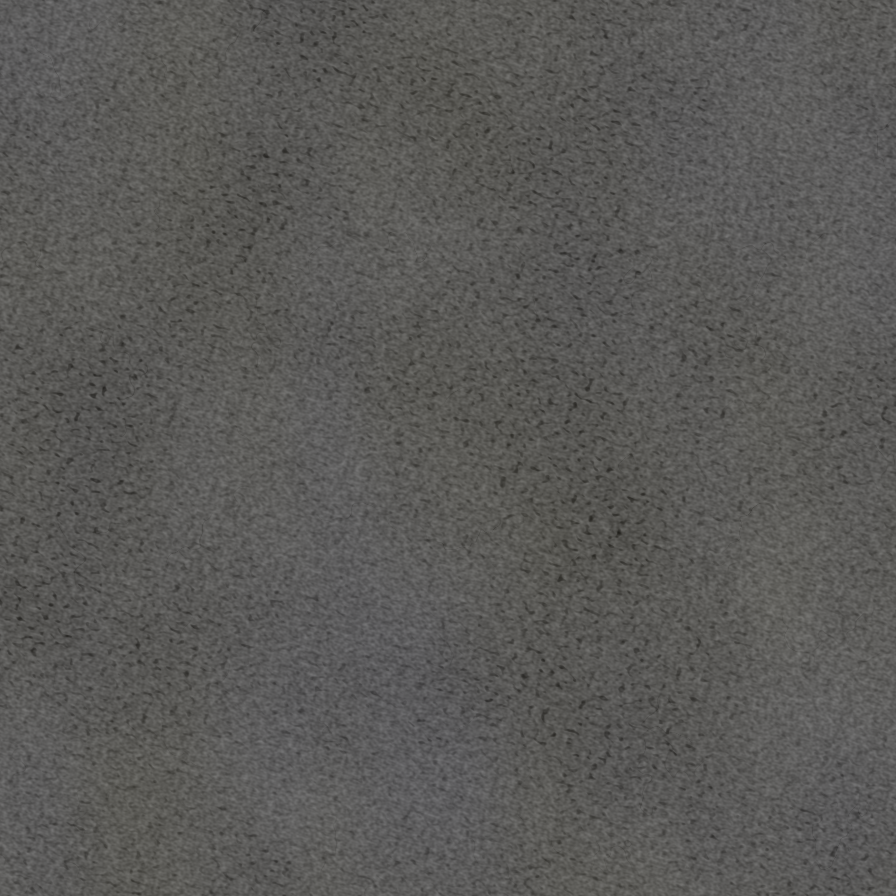
This texture is drawn by a Shadertoy shader. Its source:

```glsl
// Dark grey suede: fine, slightly flattened nap over soft cloudy mottling.
// Gradient noise at several scales gives the patches, grain and dark pits;
// thin warped zero-lines of noise give the faint, broken creases.

const vec3 SUEDE_GREY = vec3(0.361, 0.358, 0.349);
const vec3 OLIVE_TO_BLUE = vec3(-0.003, -0.002, 0.013);

// Random unit gradient for a lattice cell
vec2 cellGradient(vec2 cell, uint seed) {
    uvec2 q = uvec2(ivec2(cell)) * uvec2(1597u, 3571u);
    uint h = q.x ^ (q.y + seed * 7919u);
    h = (h ^ (h >> 15)) * 73244475u;
    h = (h ^ (h >> 13)) * 73244475u;
    h ^= h >> 16;
    float angle = float(h & 65535u) * 6.28319 / 65536.0;
    return vec2(cos(angle), sin(angle));
}

float gradientNoise(vec2 p, uint seed) {
    vec2 cell = floor(p);
    vec2 f = p - cell;
    vec2 w = f * f * f * (f * (f * 6.0 - 15.0) + 10.0);
    vec2 e = vec2(1.0, 0.0);
    float a = dot(cellGradient(cell, seed), f);
    float b = dot(cellGradient(cell + e.xy, seed), f - e.xy);
    float c = dot(cellGradient(cell + e.yx, seed), f - e.yx);
    float d = dot(cellGradient(cell + e.xx, seed), f - e.xx);
    return mix(mix(a, b, w.x), mix(c, d, w.x), w.y);
}

float fbm(vec2 p, int octaves, float gain, uint seed) {
    float sum = 0.0;
    float amplitude = 1.0;
    for (int i = 0; i < octaves; i++) {
        sum += amplitude * gradientNoise(p, seed + uint(i));
        p = mat2(1.6, 1.2, -1.2, 1.6) * p + 3.7;
        amplitude *= gain;
    }
    return sum;
}

vec2 rotate(vec2 p, float angle) {
    float c = cos(angle), s = sin(angle);
    return mat2(c, s, -s, c) * p;
}

// Short hairline creases, shown only where a mask noise is high
float creases(vec2 p, float scale, float width, uint seed) {
    vec2 warp = vec2(fbm(p * 22.0, 3, 0.6, seed + 20u),
                     fbm(p * 22.0, 3, 0.6, seed + 30u));
    vec2 q = p * scale + warp * 0.35;
    float line = 1.0 - smoothstep(0.0, width, abs(gradientNoise(q, seed)));
    float mask = smoothstep(0.05, 0.4, gradientNoise(p * 9.0, seed + 40u));
    return line * mask;
}

// Fine nap, wider than tall and tilted a little
float nap(vec2 p) {
    vec2 q = rotate(p, 0.3) * vec2(0.8, 1.1);
    float tufts = gradientNoise(q * 90.0, 51u) * 0.045;
    float grain = gradientNoise(q * 205.0, 52u) * 0.090;
    float fibre = gradientNoise(q * 310.0, 53u) * 0.060;
    return tufts + grain + fibre;
}

// Small dark hollows between tufts
float pits(vec2 p) {
    vec2 q = rotate(p, 0.35) * vec2(0.75, 1.15);
    q += 0.0025 * gradientNoise(p * 60.0, 61u);
    return smoothstep(0.14, 0.52, gradientNoise(q * 150.0, 62u));
}

void mainImage(out vec4 fragColor, in vec2 fragCoord) {
    vec2 uv = fragCoord / iResolution.y;

    // Cloudy patches; the darker ones are also more pitted
    float mottle = fbm(uv * 3.5 + 1.3, 5, 0.6, 1u);
    float roughness = clamp(1.0 - 1.1 * mottle, 0.5, 1.6);

    float shade = mottle * 0.038 + nap(uv);
    shade -= pits(uv) * 0.08 * roughness;
    shade -= creases(uv, 7.0, 0.022, 70u) * 0.045;
    shade -= creases(uv + 5.0, 11.0, 0.03, 80u) * 0.035;

    // Slow drift between olive and bluish grey in upright bands
    float tint = fbm(uv * vec2(3.2, 1.6) + 8.0, 3, 0.5, 90u) * 1.6;

    vec3 color = SUEDE_GREY + shade * vec3(0.99, 1.0, 1.01);
    color += OLIVE_TO_BLUE * clamp(tint, -1.0, 1.0);
    fragColor = vec4(clamp(color, 0.0, 1.0), 1.0);
}
```
